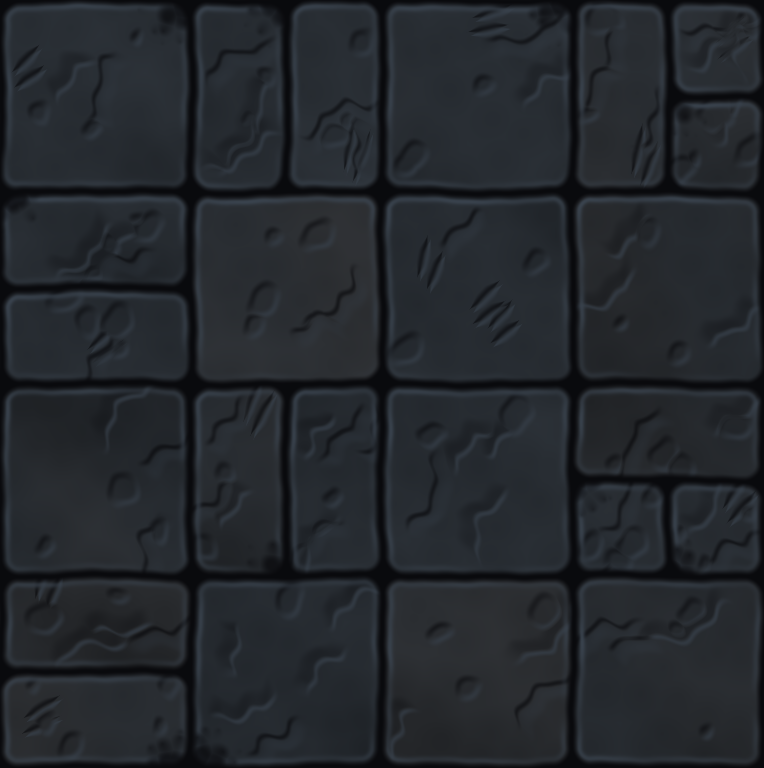
Reproduce this texture procedurally as a Shadertoy shader.

```glsl
const vec3 STONE_DARK = vec3(0.118, 0.134, 0.152);
const vec3 STONE_LIGHT = vec3(0.175, 0.197, 0.222);
const vec3 RIM = vec3(0.225, 0.262, 0.305);
const vec3 GAP = vec3(0.036, 0.038, 0.050);
const vec2 LIGHT = vec2(-0.6, 0.8);
const float GRID = 4.0;
const float TAU = 6.2831853;

// 0 whole, 1 two columns, 2 two rows, 3 columns with right one cut, 4 rows with lower one cut
const int LAYOUT[16] = int[16](2, 0, 0, 0,  0, 1, 0, 4,  2, 0, 0, 0,  0, 1, 0, 3);

struct Stone { vec2 center; vec2 halfSize; float seed; };

float hash(vec2 p) {
    return fract(sin(dot(p, vec2(127.1, 311.7))) * 4375.85);
}

vec2 hash2(vec2 p) {
    return vec2(hash(p), hash(p + 19.3));
}

// Distance to the nearest scattered point
float cellular(vec2 p) {
    vec2 base = floor(p);
    float nearest = 2.0;
    for (int y = -1; y <= 1; y++)
    for (int x = -1; x <= 1; x++) {
        vec2 cell = base + vec2(x, y);
        nearest = min(nearest, length(cell + hash2(cell) - p));
    }
    return nearest;
}

// Layered sines, period GRID for whole frequencies
vec2 wobble(vec2 p, float freq) {
    vec2 a = p.yx * freq * TAU / GRID;
    return 0.6 * sin(a + vec2(0.7, 2.1)) + 0.4 * sin(2.0 * a + a.yx + vec2(3.9, 1.3));
}

void halve(inout float lo, inout float hi, float x) {
    float middle = 0.5 * (lo + hi);
    if (x < middle) hi = middle; else lo = middle;
}

Stone findStone(vec2 p) {
    vec2 cell = floor(p), f = p - cell, lo = vec2(0.0), hi = vec2(1.0);
    int kind = LAYOUT[int(cell.y) * 4 + int(cell.x)];
    if (kind == 1 || kind == 3 || (kind == 4 && f.y < 0.5)) halve(lo.x, hi.x, f.x);
    if (kind == 2 || kind == 4 || (kind == 3 && f.x > 0.5)) halve(lo.y, hi.y, f.y);
    vec2 center = cell + 0.5 * (lo + hi);
    return Stone(center, 0.5 * (hi - lo), hash(center * 3.7) * 50.0);
}

float roundedBox(vec2 p, vec2 halfSize, float radius) {
    vec2 q = abs(p) - halfSize + radius;
    return length(max(q, 0.0)) + min(max(q.x, q.y), 0.0) - radius;
}

// Depth profiles of the three kinds of wear
float pit(vec2 q, float radius) {
    return smoothstep(radius + 0.02, radius - 0.024, length(q * vec2(0.85, 1.1)));
}

float scratches(vec2 q, float reach) {
    float depth = 0.0;
    for (int i = 0; i < 2; i++) {
        vec2 s = q - float(i) * vec2(0.04, 0.085);
        s.y -= float(i) * s.x * 0.15;
        float width = 0.030 * (1.0 - smoothstep(0.2, 1.0, abs(s.x) / reach)) + 0.001;
        depth = max(depth, smoothstep(width, 0.0, abs(s.y)) * smoothstep(reach, reach * 0.7, abs(s.x)));
    }
    return depth;
}

float crack(vec2 q, float reach, float seed) {
    q.y += 0.040 * sin(13.0 * q.x + seed) + 0.014 * sin(37.0 * q.x + seed * 2.0);
    q.y *= sin(seed * 5.0) < 0.0 ? -1.0 : 1.0;
    float ledge = smoothstep(-0.016, 0.014, q.y) * smoothstep(0.11, 0.0, q.y);
    return ledge * smoothstep(reach, reach * 0.6, abs(q.x));
}

// Total wear depth at an offset from the stone's center
float wear(vec2 p, vec2 halfSize, float seed) {
    float depth = 0.0;
    vec2 bent = p + 0.013 * wobble(p + seed, 12.0);
    for (int i = 0; i < 6; i++) {
        vec2 key = vec2(seed, float(i) * 7.3);
        vec2 spot = (hash2(key) - 0.5) * 1.6 * halfSize;
        float kind = hash(key + 3.1), size = hash(key + 5.7);
        float angle = mix(0.2, 1.3, hash(key + 8.9));
        mat2 turn = mat2(cos(angle), -sin(angle), sin(angle), cos(angle));
        float mark = kind < 0.45 ? pit(turn * (bent - spot), mix(0.025, 0.085, size))
                   : kind < 0.55 ? scratches(turn * (p - spot), mix(0.10, 0.17, size))
                   : crack(turn * (bent - spot), mix(0.12, 0.30, size), seed + float(i));
        depth = max(depth, mark);
    }
    return depth;
}

void mainImage(out vec4 fragColor, in vec2 fragCoord) {
    vec2 p = fragCoord / iResolution.xy * GRID;
    p = mod(p + 0.010 * wobble(p, 3.0) + 0.003 * wobble(p, 13.0), GRID);
    Stone stone = findStone(p);
    vec2 local = p - stone.center;
    float edge = roundedBox(local, stone.halfSize - 0.014, 0.085);

    // Mottled surface with a tint per stone
    vec2 cloud = wobble(p + stone.seed, 2.0);
    float blotch = 0.56 + 0.35 * cloud.x * cloud.y + 0.27 * cloud.x;
    blotch += 0.25 * (cellular(p * 5.0) - 0.45) + 0.3 * (hash(vec2(stone.seed, 2.0)) - 0.5);
    vec3 color = mix(STONE_DARK, STONE_LIGHT, clamp(blotch, 0.0, 1.0));
    float warmth = smoothstep(0.4, 1.0, hash(vec2(stone.seed, 4.0)) + 0.2 * cloud.y);
    color *= mix(vec3(1.0), vec3(1.05, 0.98, 0.93), warmth);

    // Embossed wear, lit from the upper left
    vec2 e = LIGHT * 0.013;
    float above = wear(local + e, stone.halfSize, stone.seed);
    float below = wear(local - e, stone.halfSize, stone.seed);
    float relief = above - below;
    color = mix(color, RIM, 0.7 * clamp(-relief * -1.0, 0.0, 1.0));
    color = mix(color, GAP, 0.62 * clamp(-relief, 0.0, 1.0) + 0.04 * (above + below));

    // Worn bright rim
    float facing = dot(normalize(local / stone.halfSize + 1e-4), LIGHT);
    float rim = exp(-pow((edge + 0.029) / 0.016, 2.0));
    rim *= clamp(0.45 + 0.25 * facing + 0.28 * wobble(p, 7.0).x, 0.0, 1.0);
    color = mix(color, RIM, rim);

    // Broken corner on some stones
    vec2 side = sign(hash2(vec2(stone.seed, 9.0)) - 0.5);
    float broken = length(local - side * stone.halfSize * vec2(0.85, 0.92));
    float chip = smoothstep(0.24, 0.08, broken + 0.16 * cellular(p * 11.0));
    color = mix(color, GAP, 0.75 * chip * step(0.65, hash(vec2(stone.seed, 6.0))));

    // Soft dark joints
    color = mix(color, GAP, smoothstep(-0.026, 0.012, edge));
    fragColor = vec4(color, 1.0);
}
```
